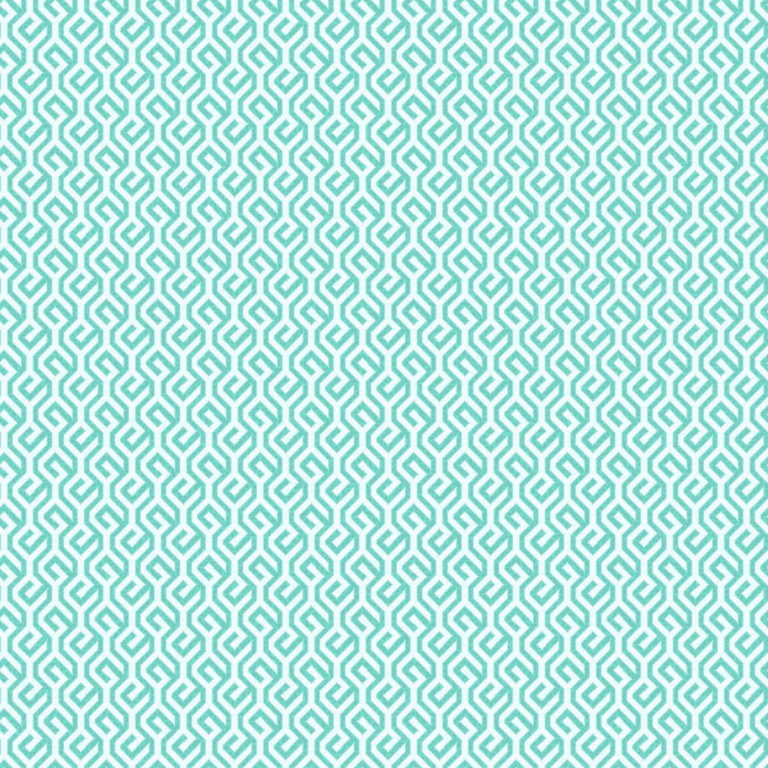
Give the GLSL for this pattern, as a WebGL 2 fragment shader.

```glsl
#version 300 es
precision highp float;
// Wavy aqua ribbons between white lantern columns, each lantern holding a key spiral.

uniform vec2 u_resolution;
out vec4 fragColor;

// Lengths are fractions of one repeat
const float REPEATS = 15.0;             // repeats across and down
const vec2 MOTIF_ORIGIN = vec2(0.58, 0.41);
const float BAND = 0.172;               // diagonal band width along an axis
const float LANTERN_REACH = 2.5 * BAND; // lantern tip to centre
const float LANTERN_HALF = 0.335;       // half width between the flat sides
const float NECK_HALF = 0.066;          // half width of the white necks
const float CURL_HALF = 0.225;          // half width of the inner spiral
const float DIAGONAL = 0.7071;

const vec3 AQUA_DEEP = vec3(0.45, 0.78, 0.74);
const vec3 AQUA_LIGHT = vec3(0.46, 0.88, 0.81);
const vec3 WHITE_COOL = vec3(0.97, 0.985, 0.995);
const vec3 WHITE_MINT = vec3(0.85, 0.98, 0.97);

vec2 hash2(vec2 p) {
  vec3 q = fract(vec3(p.xyx) * vec3(0.1031, 0.1030, 0.0973));
  q += dot(q, q.yzx + 33.33);
  return fract((q.xx + q.yz) * q.zy);
}

// Distance to the nearest scattered point.
float cellular(vec2 p) {
  vec2 cell = floor(p);
  float nearest = 2.0;
  for (int y = -1; y <= 1; y++) {
    for (int x = -1; x <= 1; x++) {
      vec2 neighbour = cell + vec2(x, y);
      nearest = min(nearest, length(neighbour + hash2(neighbour) - p));
    }
  }
  return nearest;
}

// Square-ended band of unit width along an axis-aligned segment.
float band(vec2 p, vec2 a, vec2 b) {
  vec2 d = abs(p - 0.5 * (a + b)) - 0.5 * abs(b - a) - 0.5;
  return max(d.x, d.y);
}

// White column: six-sided lantern joined to the next by a narrow neck.
float column(vec2 p) {
  vec2 q = abs(p);
  float lantern = max((q.x + q.y - LANTERN_REACH) * DIAGONAL, q.x - LANTERN_HALF);
  return min(lantern, q.x - NECK_HALF);
}

// Aqua curl around a white centre, tied to the ribbon by a tail.
float curl(vec2 p) {
  vec2 g = vec2(p.x + p.y, p.x - p.y) / BAND;
  float scale = BAND * DIAGONAL;
  float block = max(max(abs(g.x), abs(g.y)) - 1.5, (abs(p.x) - CURL_HALF) / scale);
  float centre = max(abs(g.x), abs(g.y)) - 0.58;
  float hollow = min(centre, band(g, vec2(0, 0), vec2(2, 0)));
  float tail = band(g, vec2(1, 1), vec2(3, 1));
  return min(max(block, -hollow), tail) * scale;
}

float motif(vec2 p) {
  return max(column(p), -curl(p));
}

// Two staggered sets of columns, the second turned upside down.
float trellis(vec2 p) {
  vec2 upright = fract(p + 0.5) - 0.5;
  vec2 staggered = fract(p) - 0.5;
  return min(motif(upright), motif(staggered * vec2(1, -1)));
}

void main() {
  float size = min(u_resolution.x, u_resolution.y);
  vec2 uv = gl_FragCoord.xy / size;

  // Line work with soft printed edges
  float d = trellis(uv * REPEATS - MOTIF_ORIGIN);
  float soft = max(0.7 * REPEATS / size, 0.027);
  float white = 1.0 - smoothstep(-soft, soft, d);

  // Fine flecks of the cloth
  float fleck = smoothstep(0.15, 0.75, cellular(uv * 230.0));
  float weave = 0.5 + 0.25 * (sin(uv.x * 910.0) + sin(uv.y * 870.0));
  float grain = mix(fleck, weave, 0.25);
  vec3 aqua = mix(AQUA_DEEP, AQUA_LIGHT, grain);
  vec3 cloth = mix(WHITE_COOL, WHITE_MINT, grain * 0.6);

  fragColor = vec4(mix(aqua, cloth, white), 1.0);
}
```
